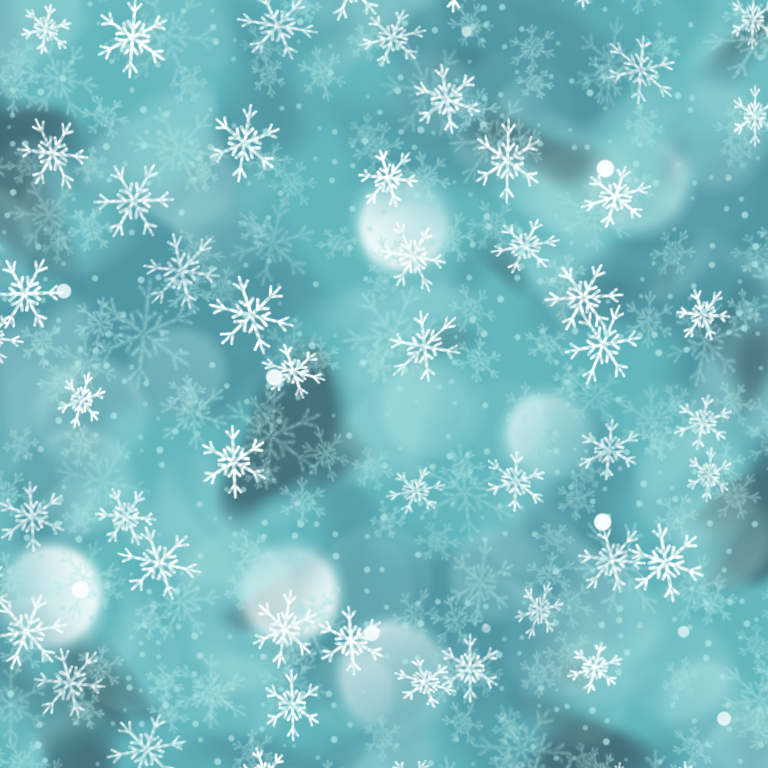
A three.js fragment shader for this pattern:

```glsl
// Pale snowflakes, soft bokeh discs and drifting specks over a hazy teal backdrop.
#define FLAKE_CELLS 7.0
#define FLAKE_RADIUS 0.051
#define GHOST_CELLS 6.0
#define GHOST_RADIUS 0.066
#define ARM_WIDTH 0.0021
#define BOKEH_CELLS 5.0
#define BOKEH_RADIUS 0.070
#define BOKEH_STRENGTH 0.88
#define ORB_RADIUS 0.0115
#define HAZE_SCALE 8.0

varying vec2 vUv;

const vec3 SHADOW = vec3(0.25, 0.41, 0.45);
const vec3 DEEP = vec3(0.32, 0.60, 0.65);
const vec3 TEAL = vec3(0.39, 0.72, 0.745);
const vec3 MIST = vec3(0.69, 0.895, 0.89);
const vec3 SNOW = vec3(0.98, 1.0, 1.0);

vec2 hash2(vec2 p) {
  p = vec2(dot(p, vec2(127.1, 311.7)), dot(p, vec2(269.5, 183.3)));
  return fract(sin(p) * 43758.5);
}

// Gently warped, layered sines, roughly -0.8 to 0.8.
float haze(vec2 p) {
  float sum = 0.0, amp = 0.55;
  for (int i = 0; i < 4; i++) {
    p += 0.35 * sin(p.yx * 1.3 + 1.7);
    sum += amp * sin(p.x) * sin(p.y);
    p = mat2(1.36, 1.02, -1.02, 1.36) * p + 2.3;
    amp *= 0.6;
  }
  return sum;
}

float segment(vec2 p, vec2 a, vec2 b) {
  vec2 d = b - a;
  return length(p - a - d * clamp(dot(p - a, d) / dot(d, d), 0.0, 1.0));
}

// Distance to a six-armed flake of unit radius with two pairs of twigs per arm.
float flakeShape(vec2 p) {
  float sector = 1.0471976;
  float a = mod(atan(p.y, p.x) + 0.5 * sector, sector) - 0.5 * sector;
  vec2 q = length(p) * vec2(cos(a), abs(sin(a)));
  float d = segment(q, vec2(0.05, 0.0), vec2(1.0, 0.0));
  d = min(d, segment(q, vec2(0.66, 0.0), vec2(0.86, 0.17)));
  return min(d, segment(q, vec2(0.22, 0.0), vec2(0.40, 0.16)));
}

// Scattered flakes: x is their coverage, y the dim hollow around their cores.
vec2 flakes(vec2 uv, float cells, float radius, float soft, float seed) {
  vec2 cover = vec2(0.0);
  for (int j = -1; j <= 1; j++) for (int i = -1; i <= 1; i++) {
    vec2 id = floor(uv * cells) + vec2(float(i), float(j));
    vec2 spot = hash2(id + seed), look = hash2(id + seed + 31.7);
    vec2 p = uv - (id + 0.05 + 0.9 * spot) / cells;
    float turn = 6.2832 * look.x, size = radius * mix(0.65, 1.1, look.y);
    p = mat2(cos(turn), sin(turn), -sin(turn), cos(turn)) * p;
    p.y *= 1.0 + 0.3 * spot.x;
    float d = flakeShape(p / size) * size;
    float width = ARM_WIDTH * mix(1.25, 0.85, clamp(length(p) / size, 0.0, 1.0));
    float line = 1.0 - smoothstep(width - soft, width + soft, d);
    float opacity = step(0.06, fract(look.x * 7.3)) * mix(0.65, 1.0, fract(look.y * 5.1));
    cover = max(cover, opacity * vec2(line, exp(-dot(p, p) / (size * size * 0.3))));
  }
  return cover;
}

// Overlapping out-of-focus discs, thinning out toward the top and right.
float bokeh(vec2 uv, float seed) {
  float clear = 1.0;
  for (int j = -1; j <= 1; j++) for (int i = -1; i <= 1; i++) {
    vec2 id = floor(uv * BOKEH_CELLS) + vec2(float(i), float(j));
    vec2 look = hash2(id + seed + 9.2);
    vec2 center = (id + 0.1 + 0.8 * hash2(id + seed)) / BOKEH_CELLS;
    vec2 p = uv - center;
    float r = BOKEH_RADIUS * mix(0.75, 1.1, look.x), blur = mix(0.005, 0.016, look.y);
    float disc = 1.0 - smoothstep(r - blur, r + blur, length(p));
    float place = smoothstep(1.0, 0.7, center.y) * (1.0 - 0.5 * smoothstep(0.55, 0.95, center.x));
    float shade = 0.85 + 0.3 * dot(p / r, vec2(cos(look.x * 9.0), sin(look.x * 9.0)));
    float strength = BOKEH_STRENGTH * (0.14 + 0.86 * pow(look.y, 2.8));
    clear *= 1.0 - clamp(disc * shade * strength * (0.15 + 0.85 * place), 0.0, 1.0);
  }
  return 1.0 - clear;
}

// One round speck in each chosen cell, kept inside its cell.
float specks(vec2 uv, float cells, float radius, float chance, float seed) {
  vec2 id = floor(uv * cells), look = hash2(id + seed + 4.4);
  float r = radius * mix(0.5, 1.0, look.y);
  float d = length(uv - (id + 0.22 + 0.56 * hash2(id + seed)) / cells);
  return step(look.x, chance) * (1.0 - smoothstep(r - 0.0018, r + 0.0018, d)) * (0.5 + 0.5 * look.y);
}

void main() {
  vec2 uv = vUv;

  // Hazy backdrop with small murky patches
  vec3 color = mix(DEEP, TEAL, smoothstep(-0.35, 0.2, haze(uv * HAZE_SCALE)));
  color = mix(color, MIST, 0.4 * smoothstep(0.0, 0.6, haze(uv * HAZE_SCALE * 1.5 + 5.0)));
  float murk = haze(uv * HAZE_SCALE * 1.1 + 17.0) + 0.2 * smoothstep(0.8, 1.0, uv.x);
  color = mix(color, SHADOW, 0.85 * smoothstep(0.3, 0.7, murk));

  // Bokeh, whitening as discs pile up
  float light = 1.0 - (1.0 - bokeh(uv, 3.0)) * (1.0 - bokeh(uv, 58.0));
  color = mix(color, mix(MIST, SNOW, smoothstep(0.3, 0.85, light)), light);

  // Broken, frosty grain shared by all flakes
  vec2 wave = uv + 0.006 * sin(uv.yx * 150.0);
  float grain = 0.78 + 0.3 * sin(wave.x * 430.0) * sin(wave.y * 390.0);

  // Blurred flakes behind, crisp flakes in front
  color = mix(color, MIST, 0.6 * grain * flakes(uv, GHOST_CELLS, GHOST_RADIUS, 0.003, 77.0).x);
  color = mix(color, MIST, 0.6 * grain * flakes(uv, 11.0, 0.034, 0.002, 140.0).x);
  vec2 front = flakes(uv, FLAKE_CELLS, FLAKE_RADIUS, 0.0015, 12.0);
  color = mix(color, DEEP, 0.3 * front.y);
  color = mix(color, SNOW, min(1.0, 1.25 * grain * front.x));

  // Fine dust and a few round orbs
  color = mix(color, MIST, 0.8 * specks(uv, 45.0, 0.0045, 0.3, 21.0));
  color = mix(color, SNOW, specks(uv, 7.0, ORB_RADIUS, 0.2, 91.0));

  gl_FragColor = vec4(color, 1.0);
}
```
